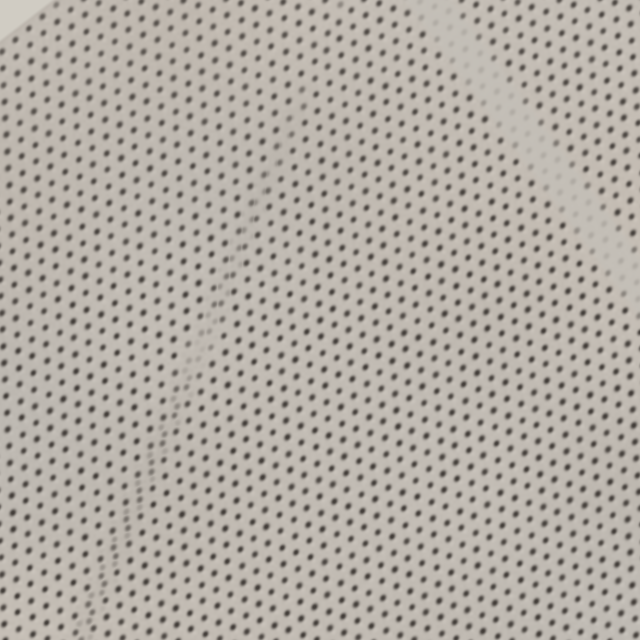
A three.js fragment shader for this texture:

```glsl
// Pale perforated sheet: a skewed lattice of soft dark holes, about 45 across and 39 down.
// Two slightly different lattices overlap and fade along a slanted seam; a smooth
// pleat crosses the upper right and a plain corner shows at the upper left.

#define STEP_A vec2(0.0223, -0.0075)       // lattice step across
#define STEP_B vec2(0.0020, -0.0257)       // lattice step down
#define LEFT_A vec2(0.0226, -0.0078)       // steps of the left sheet
#define LEFT_B vec2(0.0014, -0.0260)
#define ANCHOR vec2(0.4720, 0.8595)        // hole shared by both sheets
#define HOLE_RADIUS 0.0049
#define SEAM_WIDTH 0.027
#define PLEAT_WIDTH 0.031
#define SHEET_COLOR vec3(0.755, 0.733, 0.703)
#define HOLE_COLOR vec3(0.265, 0.245, 0.228)
#define PLEAT_COLOR vec3(0.765, 0.748, 0.718)
#define CORNER_COLOR vec3(0.815, 0.800, 0.765)

varying vec2 vUv;

float hash(vec2 p) {
  vec3 q = fract(vec3(p.xyx) * 0.1031);
  q += dot(q, q.yzx + 33.33);
  return fract((q.x + q.y) * q.z);
}

float noise(vec2 p) {
  vec2 i = floor(p), f = fract(p);
  f = f * f * (3.0 - 2.0 * f);
  return mix(mix(hash(i), hash(i + vec2(1.0, 0.0)), f.x),
             mix(hash(i + vec2(0.0, 1.0)), hash(i + 1.0), f.x), f.y);
}

float cross2(vec2 a, vec2 b) {
  return a.x * b.y - a.y * b.x;
}

// Signed distances, horizontal for the seam and perpendicular for the others
float seamOffset(vec2 p) {
  return p.x - (0.124 + 0.41 * p.y + 0.005 * (noise(vec2(p.y * 14.0, 3.0)) - 0.5));
}

float pleatMask(vec2 p) {
  float d = abs(dot(p - vec2(0.703, 0.954), vec2(0.805, 0.593)));
  return 1.0 - smoothstep(PLEAT_WIDTH - 0.009, PLEAT_WIDTH + 0.003, d);
}

float cornerDistance(vec2 p) {
  return dot(p - vec2(0.0, 0.935), vec2(-0.61, 0.79));
}

// How open a hole centred at c is; side is -1 for the left sheet, 1 for the right
float openness(vec2 c, float side) {
  float width = mix(SEAM_WIDTH, 0.002, smoothstep(0.84, 0.90, c.y));
  float d = side * seamOffset(c);
  float open = smoothstep(-width, width, d);
  float gap = exp(-pow((c.y - 0.455) / 0.045, 2.0));
  float closeToSeam = 1.0 - smoothstep(0.3, 1.2, abs(d) / width);
  open *= 1.0 - 0.75 * gap * closeToSeam;
  open *= 1.0 - 0.84 * pleatMask(c);
  open *= 1.0 - smoothstep(-0.012, -0.003, cornerDistance(c));
  return open * mix(1.0, 0.82, smoothstep(0.35, 1.0, c.y) * (1.0 - 0.5 * c.x));
}

// One sheet: x is hole darkness, y is the lit rim
vec2 sheet(vec2 p, vec2 a, vec2 b, float side) {
  vec2 rel = p - ANCHOR;
  vec2 cell = floor(vec2(cross2(rel, b), cross2(a, rel)) / cross2(a, b) + 0.5);
  vec2 center = ANCHOR + cell.x * a + cell.y * b;
  vec2 id = cell + 200.0 + 71.0 * side;
  vec2 jitter = vec2(hash(id), hash(id + 37.0)) - 0.5;
  vec2 r = p - center - 0.0012 * jitter;

  // Hole leans to the upper right
  vec2 axis = vec2(0.6, 0.8);
  vec2 q = vec2(dot(r, axis) * 0.86, cross2(axis, r) * 1.10);
  float size = HOLE_RADIUS * (0.95 + 0.12 * hash(id + 91.0));
  float dark = exp(-pow(length(q) / size, 2.5));

  vec2 rimAt = r - vec2(0.0055, -0.0055);
  float rim = exp(-dot(rimAt, rimAt) / 0.000018);
  float open = openness(center, side);
  return open * vec2(dark * (0.90 + 0.14 * hash(id + 13.0)), rim);
}

void main() {
  vec2 p = vUv;

  // Sheet tone: broad shading and fine grain
  vec3 color = SHEET_COLOR + 0.025 * (noise(p * 4.0 + 8.0) - 0.5);
  color += vec3(0.012, 0.000, -0.010) * (noise(p * 3.0 + 20.0) - 0.3);
  color += 0.014 * (noise(p * 190.0) - 0.5);

  // Pleat and soft seam crease
  color = mix(color, PLEAT_COLOR, 0.8 * pleatMask(p));
  float crease = exp(-pow(seamOffset(p) / 0.018, 2.0));
  color -= 0.012 * crease * (1.0 - smoothstep(0.80, 0.90, p.y));

  // Holes of both sheets
  vec2 left = sheet(p, LEFT_A, LEFT_B, -1.0);
  vec2 right = sheet(p, STEP_A, STEP_B, 1.0);
  color += 0.028 * max(left.y, right.y);
  color = mix(color, HOLE_COLOR, clamp(max(left.x, right.x), 0.0, 1.0));

  // Plain corner with a shaded edge
  float corner = cornerDistance(p);
  color -= 0.025 * exp(-pow(corner / 0.006, 2.0));
  color = mix(color, CORNER_COLOR, smoothstep(-0.003, 0.004, corner));

  gl_FragColor = vec4(color, 1.0);
}
```
